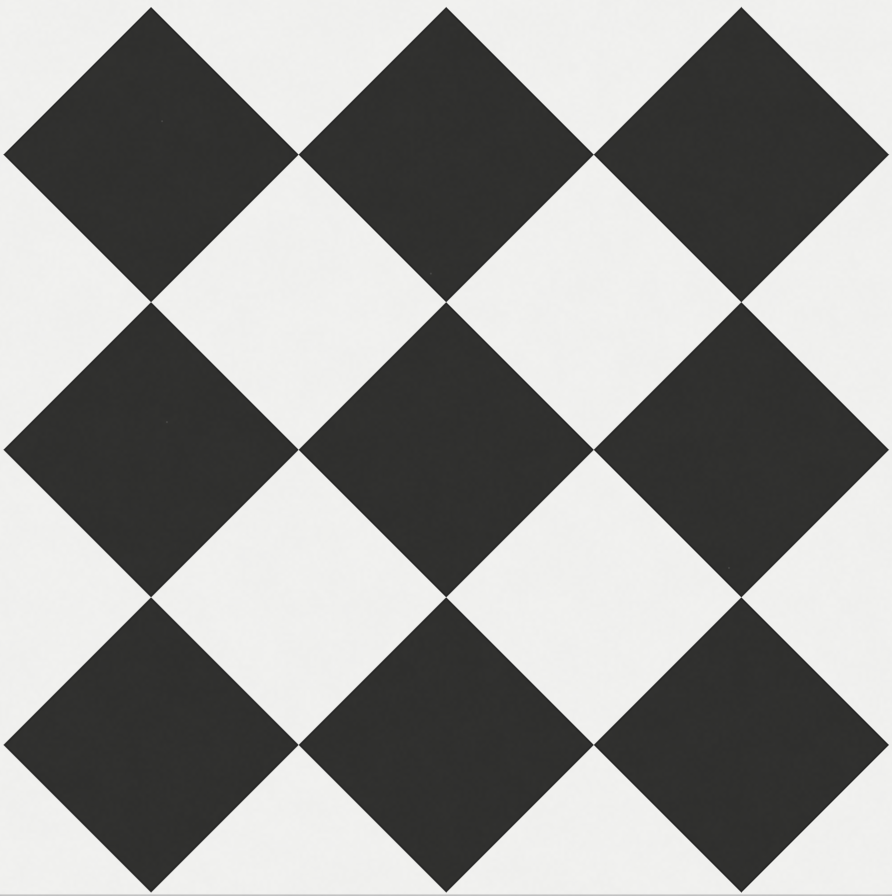
Write a Shadertoy shader that draws this pattern.

```glsl
// A three by three grid of charcoal diamonds touching tip to tip on off-white.
// Each diamond is a folded L1 distance with a thin darker rim; value noise adds
// a faint grain, sparse pale specks dot the dark, a grey line closes the bottom.

float hash(vec2 p) {
    vec3 q = fract(vec3(p.xyx) * 0.1031);
    q += dot(q, q.yzx + 33.33);
    return fract((q.x + q.y) * q.z);
}

float valueNoise(vec2 p) {
    vec2 cell = floor(p), f = fract(p);
    f = f * f * (3.0 - 2.0 * f);
    float low = mix(hash(cell), hash(cell + vec2(1, 0)), f.x);
    float high = mix(hash(cell + vec2(0, 1)), hash(cell + vec2(1, 1)), f.x);
    return mix(low, high, f.y);
}

// Signed distance to the nearest diamond of the 3 x 3 grid
float diamondGrid(vec2 p, float pitch) {
    vec2 cell = clamp(floor(p / pitch + 0.5), -1.0, 1.0);
    vec2 local = abs(p - cell * pitch);
    return (local.x + local.y - 0.5 * pitch) * 0.70711;
}

// Rare tiny dots, at most one per cell
float specks(vec2 p, float pixel) {
    vec2 g = p * 24.0, cell = floor(g);
    vec2 spot = 0.2 + 0.6 * vec2(hash(cell + 17.0), hash(cell + 41.0));
    float d = length(fract(g) - spot) / 24.0 - 0.0008;
    return step(0.985, hash(cell + 5.0)) * (1.0 - smoothstep(-pixel, pixel, d));
}

void mainImage(out vec4 fragColor, in vec2 fragCoord) {
    vec2 p = fragCoord / iResolution.y;
    float pixel = 1.0 / iResolution.y;
    float d = diamondGrid(p - 0.498, 0.3294);

    // Dark tile with its rim
    vec3 charcoal = vec3(0.188, 0.188, 0.182);
    float rim = smoothstep(-0.0028, -0.001, d);
    charcoal = mix(charcoal, vec3(0.13), 0.7 * rim);
    charcoal += 0.12 * specks(p, pixel);

    // Pale ground and grey bottom line
    vec3 ground = vec3(0.941, 0.941, 0.934);
    float line = 1.0 - smoothstep(0.0018 - pixel, 0.0018 + pixel, p.y);
    ground = mix(ground, vec3(0.76), line);

    float coverage = 1.0 - smoothstep(-0.8 * pixel, 0.8 * pixel, d);
    vec3 color = mix(ground, charcoal, coverage);

    // Faint surface grain
    color += 0.008 * (valueNoise(p * 250.0) - 0.5);
    color += 0.005 * (valueNoise(p * 40.0) - 0.5);
    fragColor = vec4(color, 1.0);
}
```
